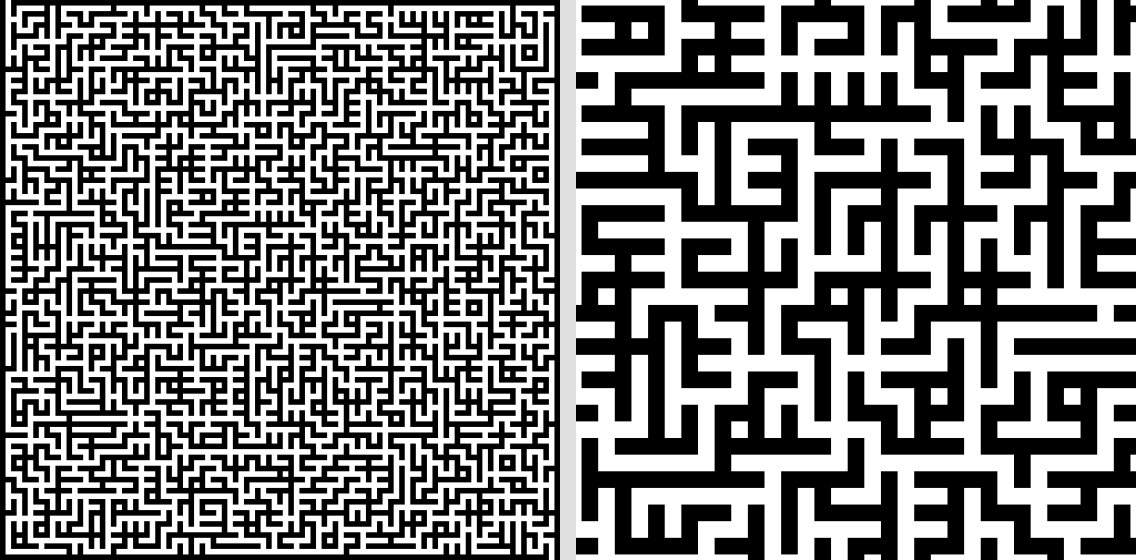
Left: the whole. Right: its middle third, enlarged.
Write a Shadertoy shader that draws this pattern.

```glsl
// A square black and white maze of 50 by 50 cells with two openings in its border.

const int LAST = 100; // index of the last wall row and column

uint hash(ivec2 p) {
    uint h = uint(p.x) * 1597334677u ^ uint(p.y) * 3812015801u;
    h = (h ^ (h >> 16)) * 2146121005u;
    h = (h ^ (h >> 15)) * 2221713035u;
    return h ^ (h >> 16);
}

bool onBorder(ivec2 p) {
    return min(p.x, p.y) <= 0 || max(p.x, p.y) >= LAST;
}

// Random direction in which a pillar would grow a wall
ivec2 firstLean(ivec2 pillar) {
    if (onBorder(pillar)) return ivec2(0);
    uint h = hash(pillar) >> 8;
    int side = (h & 1u) == 0u ? 1 : -1;
    return (h & 2u) == 0u ? ivec2(side, 0) : ivec2(0, side);
}

// Every second pillar turns away from neighbours that already lean on it
ivec2 lean(ivec2 pillar) {
    ivec2 dir = firstLean(pillar);
    if (((pillar.x + pillar.y) & 2) == 0) return dir;
    for (int i = 0; i < 3; i++) {
        if (firstLean(pillar + 2 * dir) != -dir) break;
        dir = ivec2(-dir.y, dir.x);
    }
    return dir;
}

// Brightness of one block: 0 for wall, 1 for passage
float block(ivec2 p) {
    if (p == ivec2(1, LAST) || p == ivec2(LAST - 1, 0)) return 1.0;
    if (onBorder(p)) return 0.0;
    ivec2 odd = p & 1;
    if (odd.x == odd.y) return float(odd.x);

    // Between two pillars: wall if either one leans this way
    bool wall = lean(p - odd) == odd || lean(p + odd) == -odd;
    return wall ? 0.0 : 1.0;
}

void mainImage(out vec4 fragColor, in vec2 fragCoord) {
    float blockSize = min(iResolution.x, iResolution.y) / float(LAST + 1);
    vec2 centred = fragCoord - 0.5 * iResolution.xy;
    vec2 p = centred / blockSize + 0.5 * float(LAST + 1);

    // Area coverage of the pixel over up to four blocks
    float pixel = 1.0 / blockSize;
    vec2 low = p - 0.5 * pixel;
    ivec2 b = ivec2(floor(low));
    vec2 share = clamp((fract(low) + pixel - 1.0) / pixel, 0.0, 1.0);
    float bottom = mix(block(b), block(b + ivec2(1, 0)), share.x);
    float top = mix(block(b + ivec2(0, 1)), block(b + ivec2(1, 1)), share.x);

    fragColor = vec4(vec3(mix(bottom, top, share.y)), 1.0);
}
```
